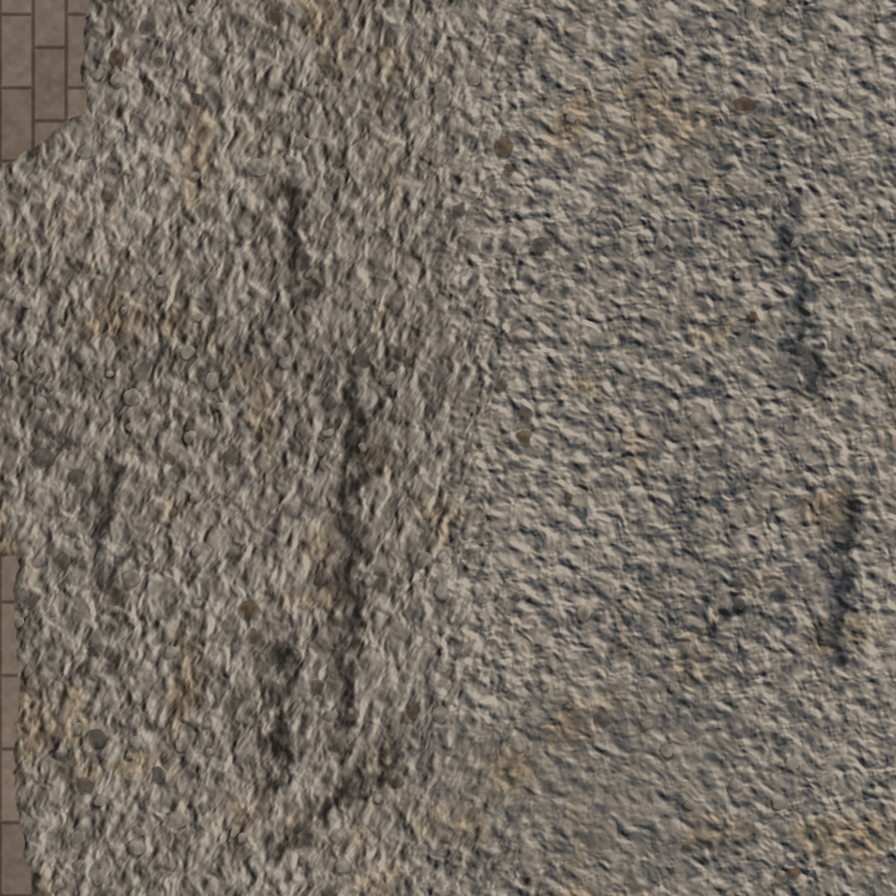
Write a Shadertoy shader that draws this texture.

```glsl
const float GRAIN_SCALE = 108.0;    // lumps across the canvas
const float RELIEF_STEP = 0.0016;   // sampling distance for slopes
const float SLOPE_GAIN = 1.02;
const float HEIGHT_GAIN = 0.36;
const float BASE_TONE = 0.468;
const float PEBBLE_SCALE = 42.0;
const vec2 BRICK_SIZE = vec2(0.037, 0.082);
const vec3 SAND_TINT = vec3(1.0, 0.938, 0.858);
const vec3 BROWN_SHADOW = vec3(1.0, 0.925, 0.85);
const vec3 BLUE_SHADOW = vec3(0.95, 0.96, 0.98);
const vec3 STAIN_TINT = vec3(1.02, 0.97, 0.89);
const vec3 BRICK_COLOR = vec3(0.455, 0.398, 0.352);
const vec3 RUST = vec3(0.38, 0.31, 0.24);
const vec3 PALE_STONE = vec3(0.56, 0.53, 0.485);
const vec3 DARK_STONE = vec3(0.35, 0.325, 0.295);

// Crevices as segments: start xy, end xy
const int CREVICE_COUNT = 9;
const vec4 CREVICES[CREVICE_COUNT] = vec4[](
    vec4(0.39, 0.60, 0.405, 0.46), vec4(0.395, 0.46, 0.385, 0.17),
    vec4(0.32, 0.79, 0.35, 0.67), vec4(0.885, 0.77, 0.905, 0.58),
    vec4(0.95, 0.43, 0.935, 0.27), vec4(0.125, 0.46, 0.135, 0.33),
    vec4(0.325, 0.31, 0.31, 0.12), vec4(0.33, 0.06, 0.46, 0.16),
    vec4(0.80, 0.31, 0.87, 0.33));

float hash(vec2 p) {
    vec3 q = fract(vec3(p.xyx) * 0.1031);
    q += dot(q, q.yzx + 33.33);
    return fract((q.x + q.y) * q.z);
}

float noise(vec2 p) {
    vec2 i = floor(p), f = fract(p);
    f = f * f * (3.0 - 2.0 * f);
    return mix(mix(hash(i), hash(i + vec2(1, 0)), f.x),
               mix(hash(i + vec2(0, 1)), hash(i + vec2(1, 1)), f.x), f.y);
}

float fbm(vec2 p) {
    float sum = 0.0, amp = 0.53;
    for (int i = 0; i < 4; i++) {
        sum += amp * noise(p);
        p = mat2(1.6, 1.2, -1.2, 1.6) * p + 7.3;
        amp *= 0.5;
    }
    return sum;
}

// Rough lumps stretched along a direction
float grainHeight(vec2 p, vec2 along, float stretch) {
    p += 0.006 * (vec2(noise(p * 60.0), noise(p * 60.0 + 19.0)) - 0.5);
    vec2 q = vec2(dot(p, along) / stretch, dot(p, vec2(-along.y, along.x)));
    q = q * GRAIN_SCALE + 50.0;
    return 0.58 * noise(q) + 0.28 * noise(q * 1.83 + 5.0) + 0.14 * noise(q * 3.1 + 11.0);
}

float grainTone(vec2 p, vec2 along, float stretch, vec2 light) {
    vec2 e = light * RELIEF_STEP;
    float back = grainHeight(p - e, along, stretch);
    float front = grainHeight(p + e, along, stretch);
    return SLOPE_GAIN * (back - front) + HEIGHT_GAIN * (0.5 * (back + front) - 0.5);
}

// Ragged hollows, crisp on the right and fading to the left
float creviceShade(vec2 p) {
    vec2 q = p + 0.045 * (vec2(fbm(p * 34.0), fbm(p * 34.0 + 31.0)) - 0.5);
    float shade = 0.0;
    for (int i = 0; i < CREVICE_COUNT; i++) {
        vec2 a = CREVICES[i].xy, b = CREVICES[i].zw - a;
        vec2 away = q - a - b * clamp(dot(q - a, b) / dot(b, b), 0.0, 1.0);
        float width = mix(0.021, 0.008, smoothstep(-0.003, 0.003, away.x));
        shade = max(shade, exp(-dot(away, away) / (width * width)));
    }
    return shade * smoothstep(0.25, 0.55, fbm(p * 48.0 + 3.0));
}

// Scattered stones blended over the ground
vec3 addPebbles(vec3 ground, vec2 p, float density) {
    vec2 q = p * PEBBLE_SCALE + 0.22 * (vec2(noise(p * 120.0), noise(p * 120.0 + 9.0)) - 0.5);
    vec2 cell = floor(q);
    for (int k = 0; k < 9; k++) {
        vec2 id = cell + vec2(k % 3 - 1, k / 3 - 1);
        float kind = hash(id + 71.0);
        vec2 d = q - id - vec2(hash(id), hash(id + 17.0));
        d.x *= 0.85 + 0.4 * hash(id + 5.0);
        float radius = mix(0.15, 0.42, pow(hash(id + 29.0), 2.0));
        float present = step(hash(id + 43.0), density);
        vec3 stone = kind < 0.55 ? PALE_STONE : kind < 0.82 ? DARK_STONE : RUST;
        stone *= 0.94 + 0.20 * dot(d, vec2(0.5, 0.8)) / radius + 0.4 * (noise(p * 190.0) - 0.5);
        float rim = present * smoothstep(radius + 0.14, radius, length(d + vec2(0.06, 0.08)));
        ground *= 1.0 - 0.30 * rim;
        ground = mix(ground, stone, 0.75 * present * smoothstep(radius + 0.05, radius - 0.05, length(d)));
    }
    return ground;
}

vec3 paving(vec2 p) {
    float column = floor(p.x / BRICK_SIZE.x);
    vec2 q = p / BRICK_SIZE + vec2(0.0, 0.45 * mod(column, 2.0));
    vec2 edge = (0.5 - abs(fract(q) - 0.5)) * BRICK_SIZE;
    float face = smoothstep(0.0005, 0.0035, min(edge.x, edge.y));
    float wear = 0.90 + 0.12 * hash(floor(q)) + 0.24 * (fbm(p * 130.0) - 0.5);
    return BRICK_COLOR * wear * mix(0.70, 1.04, face);
}

void mainImage(out vec4 fragColor, in vec2 fragCoord) {
    vec2 p = fragCoord / iResolution.y;
    float broad = fbm(p * 5.0 + 2.0);
    float rightSide = smoothstep(0.42, 0.72, p.x + 0.3 * (broad - 0.5));

    // Grain: upright on the left, slanted on the right, equally strong between
    float leftGrain = grainTone(p, normalize(vec2(0.4, 1.0)), 1.5, normalize(vec2(0.9, 0.3)));
    float rightGrain = grainTone(p, normalize(vec2(-1.0, 0.6)), 1.3, normalize(vec2(0.6, 0.8)));
    float grain = mix(leftGrain, rightGrain, rightSide) / length(vec2(rightSide, 1.0 - rightSide));
    float smoothArea = smoothstep(0.30, 0.05, length((p - vec2(0.66, 0.12)) * vec2(1.0, 1.6)));
    float tone = BASE_TONE + grain * (1.0 - 0.35 * smoothArea);
    tone += 0.10 * (broad - 0.5) + 0.09 * (fbm(p * vec2(30.0, 18.0)) - 0.5);
    tone += 0.015 * (rightSide - 0.5) - 0.03 * smoothArea;
    tone *= 1.0 - 0.50 * creviceShade(p);
    tone = clamp(tone, 0.14, 0.70);

    // Warm lights, shadows turning from brown to blue
    vec3 shadowTint = mix(BROWN_SHADOW, BLUE_SHADOW, max(rightSide, 0.8 * smoothArea));
    vec3 color = tone * mix(shadowTint, SAND_TINT, smoothstep(0.26, 0.48, tone));
    float stain = smoothstep(0.58, 0.80, fbm(p * 14.0 + 40.0));
    color *= mix(vec3(1.0), STAIN_TINT, stain);
    color = addPebbles(color, p, mix(0.20, 0.06, smoothstep(0.1, 0.5, p.x)));

    // Paving exposed along the left border
    float ragged = 0.016 * (fbm(p * 45.0) - 0.5);
    float upper = max(p.x - 0.095, 0.81 + 0.75 * p.x - p.y);
    float lower = max(p.x - 0.018 - 0.25 * max(0.09 - p.y, 0.0), p.y - 0.38);
    float border = min(upper, lower) + ragged;
    color *= 1.0 - 0.25 * smoothstep(0.012, 0.0, abs(border));
    color = mix(color, paving(p), smoothstep(0.0015, -0.0015, border));
    fragColor = vec4(color, 1.0);
}
```
